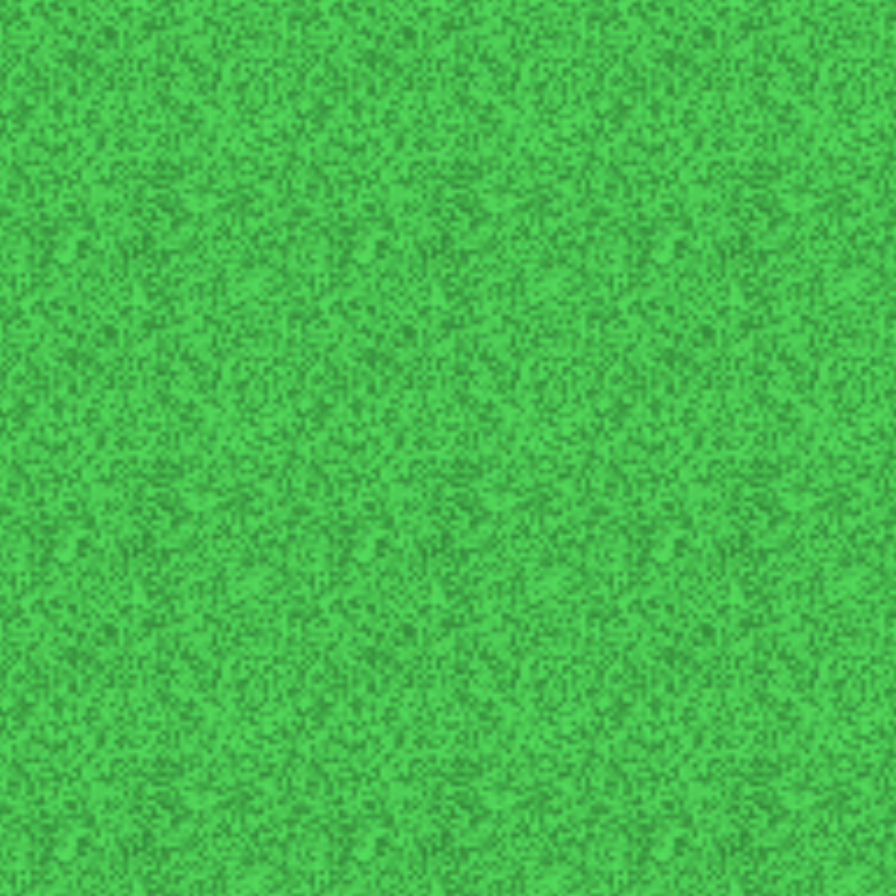
This texture is drawn by a WebGL 2 fragment shader. Its source:

```glsl
#version 300 es
precision highp float;
// Soft green turf: fine mottled grain with faint broader patches, repeating three times per side.

uniform vec2 u_resolution;
out vec4 fragColor;

// Integer hash of a lattice cell, returned in 0..1
float hash(vec2 cell) {
    uvec2 q = uvec2(cell) * uvec2(1597u, 3812u) + uvec2(71u, 19u);
    uint n = (q.x ^ (q.y * 7919u)) * 747796u + 28911u;
    n = ((n >> ((n >> 28u) + 4u)) ^ n) * 277803u;
    n ^= n >> 15u;
    n *= 73244u + 1u;
    n ^= n >> 13u;
    return float(n & 65535u) / 65535.0;
}

// Lattice value skewed towards the light end, wrapped at the tile border
float shade(vec2 cell, float period) {
    return pow(hash(mod(cell, period)), 1.5);
}

// Linearly blended value noise that tiles with the given period
float tiledNoise(vec2 p, float period) {
    vec2 cell = floor(p);
    vec2 f = p - cell;
    float low = mix(shade(cell, period), shade(cell + vec2(1.0, 0.0), period), f.x);
    float high = mix(shade(cell + vec2(0.0, 1.0), period), shade(cell + 1.0, period), f.x);
    return mix(low, high, f.y);
}

void main() {
    vec2 uv = gl_FragCoord.xy / u_resolution.y;

    // Fine grain plus a weak coarse variation
    float grain = tiledNoise(uv * 192.0, 64.0);
    float patches = tiledNoise(uv * 48.0 + 0.37, 16.0) - 0.4;
    float brightness = 0.852 - 0.31 * grain - 0.05 * patches;

    fragColor = vec4(brightness * vec3(0.376, 1.0, 0.415), 1.0);
}
```
